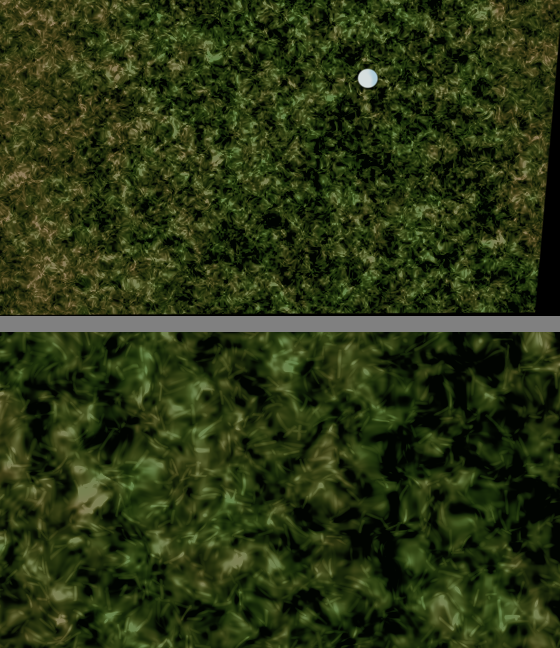
Top: the whole. Bottom: its middle third, enlarged.
Reproduce this texture procedurally as a Shadertoy shader.

```glsl
float hash(vec2 p) {
    return fract(sin(dot(p, vec2(127.1, 311.7))) * 43758.5453);
}

float noise(vec2 p) {
    vec2 i = floor(p), f = fract(p);
    f *= f * (3.0 - 2.0 * f);
    return mix(mix(hash(i), hash(i + vec2(1, 0)), f.x),
               mix(hash(i + vec2(0, 1)), hash(i + vec2(1, 1)), f.x), f.y) - 0.5;
}

// Short leaves, one per cell, each with its own angle, length and strength
float blades(vec2 p, float scale, float pixel) {
    vec2 q = p * scale, cell = floor(q);
    float cover = 0.0;
    for (int y = -1; y <= 1; y++) {
        for (int x = -1; x <= 1; x++) {
            vec2 id = cell + vec2(x, y);
            vec2 d = q - id - vec2(hash(id + 3.1), hash(id + 17.7));
            float angle = 6.2832 * hash(id + 41.3);
            vec2 dir = vec2(cos(angle), sin(angle));
            float along = clamp(dot(d, dir), -0.6, 0.6) * (0.5 + 0.5 * hash(id + 9.4));
            float edge = length(d - dir * along);
            float leaf = 1.0 - smoothstep(0.03, 0.12 + pixel * scale, edge);
            cover = max(cover, leaf * hash(id + 71.9));
        }
    }
    return cover;
}

// Tone ramp from deep shade to dry, sunlit tips
vec3 grassColor(float t) {
    vec3 c = mix(vec3(0.005, 0.015, 0.003), vec3(0.02, 0.04, 0.01), clamp(t / 0.09, 0.0, 1.0));
    c = mix(c, vec3(0.08, 0.13, 0.03), clamp((t - 0.09) / 0.16, 0.0, 1.0));
    c = mix(c, vec3(0.15, 0.20, 0.05), clamp((t - 0.25) / 0.21, 0.0, 1.0));
    c = mix(c, vec3(0.24, 0.27, 0.09), clamp((t - 0.46) / 0.24, 0.0, 1.0));
    c = mix(c, vec3(0.34, 0.37, 0.17), clamp((t - 0.70) / 0.20, 0.0, 1.0));
    return mix(c, vec3(0.48, 0.51, 0.32), clamp((t - 0.90) / 0.20, 0.0, 1.0));
}

void mainImage(out vec4 fragColor, in vec2 fragCoord) {
    float pixel = 1.0 / iResolution.y;
    vec2 p = fragCoord * pixel;

    // Clumps, tufts and fine grain over a slightly warped ground
    vec2 q = p + 0.014 * vec2(noise(p * 34.0), noise(p * 34.0 + 57.0));
    float grain = 0.35 * noise(q * 13.0) + 0.75 * noise(q * 38.0 + 11.0)
                + 0.75 * noise(q * 82.0 + 23.0) + 0.6 * noise(q * 165.0 + 37.0);
    float leaves = max(blades(q, 58.0, pixel), blades(q + 5.3, 83.0, pixel));

    // Dry ground along the left side and in the upper right corner
    float patches = noise(p * 3.0 + 4.0) + 0.6 * noise(p * 8.0 + 19.0);
    float left = 1.0 - smoothstep(0.0, 0.75, p.x + 0.25 * patches);
    float corner = smoothstep(1.5, 1.8, p.x + 0.2 * (p.y - 0.7) + 0.15 * patches);
    float dry = clamp(max(left, corner * 0.9), 0.0, 1.0);

    float tone = 0.40 + grain * mix(1.05, 0.68, dry) + 0.33 * leaves
               + 0.13 * dry + 0.06 * patches - 0.07 * smoothstep(0.6, 1.2, p.x);
    vec3 color = grassColor(tone);

    // Brown straw against fresh green
    float straw = clamp(0.3 + 0.6 * dry + 0.7 * noise(q * 19.0 + 61.0)
                      + 0.5 * noise(q * 52.0 + 83.0), 0.0, 1.0);
    color *= mix(vec3(0.84, 1.03, 0.92), vec3(1.17, 0.96, 1.12), straw);

    // Pale round plate with a thin shade below it
    vec2 d = (p - vec2(1.164, 0.752)) * vec2(0.96, 1.0);
    color *= 1.0 - 0.6 * (1.0 - smoothstep(0.028, 0.037, length(d + vec2(0.0, 0.004))));
    vec3 plate = mix(vec3(0.84, 0.87, 0.87), vec3(0.68, 0.80, 0.85),
                     smoothstep(0.0, 0.025, d.x + 0.4 * d.y + 0.02 * noise(p * 60.0)));
    color = mix(plate, color, smoothstep(-pixel, pixel, length(d) - 0.030));

    // Black slanted margins at the right and the bottom
    float inside = smoothstep(-pixel, pixel, 1.692 + 0.088 * p.y - p.x)
                 * smoothstep(-pixel, pixel, p.y - 0.003 - 0.005 * p.x);
    fragColor = vec4(color * inside, 1.0);
}
```
